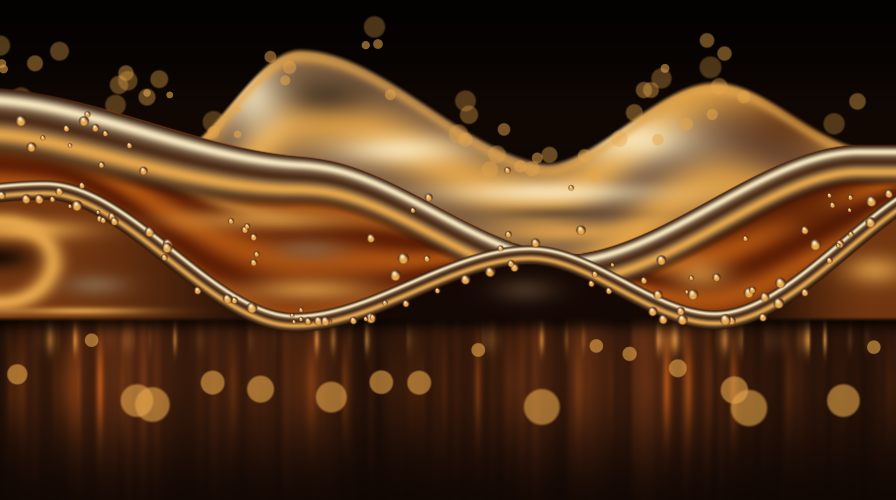
This background is drawn by a Shadertoy shader. Its source:

```glsl
const vec3 INK = vec3(.05, .02, .01);
const vec3 BROWN = vec3(.32, .15, .06);
const vec3 RUST = vec3(.46, .15, .02);
const vec3 AMBER = vec3(.66, .31, .06);
const vec3 BRONZE = vec3(.51, .38, .26);
const vec3 GOLD = vec3(.90, .65, .29);
const vec3 CREAM = vec3(.98, .92, .76);
const float HORIZON = .362;
const float TUBE_RADIUS = .019;
const int SKY_LIGHTS = 64;
const int FLOOR_LIGHTS = 18;
const int DROPLETS = 110;

float hash(float n) { return fract(sin(n * 12.9898) * 43758.5453); }

float noise(float x) {
  float i = floor(x);
  return mix(hash(i), hash(i + 1.), smoothstep(0., 1., x - i));
}

float band(float v, float center, float width) {
  float d = (v - center) / width;
  return exp(-d * d);
}

// Soft spot of colour; area holds centre and size
void spot(inout vec3 c, vec3 tint, float alpha, vec2 p, vec4 area) {
  vec2 d = (p - area.xy) / area.zw;
  c = mix(c, tint, alpha * exp(-dot(d, d)));
}

// Wave profiles, each a chain of smooth rises and falls
float frontLine(float x) {
  return .59 + .03 * smoothstep(-.25, .09, x) - .265 * smoothstep(.09, .59, x)
    + .135 * smoothstep(.59, 1.06, x) - .13 * smoothstep(1.06, 1.43, x)
    + .29 * smoothstep(1.43, 1.95, x);
}

float middleLine(float x) {
  return .825 - .14 * smoothstep(-.05, .65, x) - .195 * smoothstep(.6, 1.15, x)
    + .22 * smoothstep(1.12, 1.72, x);
}

float hillLine(float x) {
  return .68 + .22 * smoothstep(.32, .6, x) - .23 * smoothstep(.6, 1.12, x)
    + .165 * smoothstep(1.08, 1.43, x) - .135 * smoothstep(1.43, 1.75, x);
}

// Far hills with soft polished reflections
vec3 hills(vec2 p, float depth) {
  vec3 c = mix(BRONZE, GOLD * .95, .5 + .5 * sin(depth * 34. + p.x * 5.));
  spot(c, BRONZE * .55, .85, p, vec4(.65, .81, .1, .04));
  spot(c, CREAM, .75, p, vec4(.51, .8, .06, .07));
  spot(c, CREAM, .8, p, vec4(.8, .7, .12, .03));
  spot(c, CREAM, .85, p, vec4(1.27, .72, .13, .045));
  spot(c, CREAM, .8, p, vec4(1.1, .615, .2, .022));
  spot(c, BRONZE * .7, .75, p, vec4(1.12, .572, .15, .014));
  spot(c, GOLD, .8, p, vec4(1.14, .535, .15, .02));
  spot(c, BROWN, .75, p, vec4(1.58, .75, .13, .08));
  return mix(c, GOLD, .6 * band(depth, .015, .012));
}

// Amber liquid; level runs from the front wave to the middle wave
vec3 liquid(vec2 p, float level) {
  float streak = .5 + .5 * sin(level * 17. + p.x * 4. + sin(p.x * 7.));
  vec3 c = mix(RUST * .8, AMBER, streak);
  c = mix(c, GOLD, .75 * band(level, .62, .06) * smoothstep(.95, .2, p.x));
  spot(c, GOLD, .6, p, vec4(.5, .56, .16, .022));
  spot(c, BRONZE, .7, p, vec4(.62, .5, .07, .022));
  spot(c, GOLD, .7, p, vec4(.62, .42, .13, .025));
  spot(c, GOLD, .6, p, vec4(1.4, .45, .06, .03));
  spot(c, RUST * .65, .7, p, vec4(1.63, .57, .1, .05));
  return c;
}

// Hollow under the front wave
vec3 hollow(vec2 p) {
  float sides = smoothstep(.65, .1, p.x) + smoothstep(1.45, 1.75, p.x);
  vec3 c = mix(INK * 1.6, mix(BROWN, AMBER, .35), sides);
  spot(c, GOLD, .9, p, vec4(.05, .54, .12, .022));
  float hook = length((p - vec2(0., .475)) * vec2(1., 1.3));
  c = mix(c, GOLD, .95 * band(hook, .105, .024));
  spot(c, INK, .8, p, vec4(0., .485, .06, .025));
  spot(c, BRONZE, .9, p, vec4(.19, .43, .06, .022));
  spot(c, GOLD, .8, p, vec4(.16, .378, .13, .008));
  spot(c, GOLD, .7, p, vec4(1.75, .46, .06, .03));
  spot(c, BRONZE, .4, p, vec4(1.05, .42, .06, .025));
  return c;
}

// Dark floor with vertical streaked reflections
vec3 floorColor(vec2 p) {
  float streak = .55 + .5 * noise(p.x * 17.) + .35 * (noise(p.x * 70.) - .5);
  float fade = .12 + .88 * smoothstep(-.02, .25, p.y);
  float pools = .4 + .75 * band(p.x, .3, .38) + .85 * band(p.x, 1.28, .3);
  vec3 c = mix(INK, BROWN, streak * fade * pools);
  c += AMBER * .55 * pow(noise(p.x * 45. + 9.), 4.) * band(p.y, .23, .09) * pools;
  c *= 1. - .7 * band(p.y, HORIZON, .022);
  return c + GOLD * .6 * pow(noise(p.x * 60. + 31.), 6.) * band(p.y, .32, .025);
}

vec3 metal(float v) {
  vec3 c = mix(BROWN * .5, BRONZE * .85, clamp(1. - v * v, 0., 1.));
  c = mix(c, CREAM, .95 * band(v, .65, .2));
  c = mix(c, GOLD, .95 * band(v, -.35, .26));
  return mix(c, BROWN * .8, .7 * band(v, .15, .18));
}

void mainImage(out vec4 fragColor, in vec2 fragCoord) {
  vec2 p = fragCoord / iResolution.y;
  float width = iResolution.x / iResolution.y, aa = 1.2 / iResolution.y;
  float front = frontLine(p.x), middle = middleLine(p.x), hill = hillLine(p.x);
  vec3 c = INK * .3 + BROWN * .15 * band(p.y, .75, .12);

  // Hills and the lights above them
  c = mix(c, hills(p, hill - p.y), smoothstep(-.006, .008, hill - p.y));
  for (int i = 0; i < SKY_LIGHTS; i++) {
    float n = float(i) + 3., x = width * hash(n);
    float y = max(hillLine(x), middleLine(x)) + .17 * (hash(n + 70.) - .45);
    float r = mix(.007, .025, hash(n + 140.));
    float disc = smoothstep(r, r * .75, length(p - vec2(x, y)));
    c = mix(c, GOLD, disc * mix(.75, .3, r / .025));
  }

  // Liquid body and its broad metal rim
  float level = (p.y - front) / max(middle - front, .03);
  c = mix(c, liquid(p, level), smoothstep(-aa, aa, middle - p.y));
  float slope = (middleLine(p.x + .01) - middle) / .01;
  float rim = mix(.04, .068, smoothstep(.9, .1, p.x));
  float v = (p.y - middle) / (rim * sqrt(1. + slope * slope)) + 1.;
  c = mix(c, metal(v), smoothstep(1., .95, v) * smoothstep(-1.2, -.6, v));

  // Hollow, floor and the front tube
  c = mix(c, hollow(p), smoothstep(-aa, aa, front - p.y));
  c = mix(c, floorColor(p), smoothstep(.006, -.006, p.y - HORIZON));
  slope = (frontLine(p.x + .01) - front) / .01;
  v = (p.y - front) / (TUBE_RADIUS * sqrt(1. + slope * slope));
  c = mix(c, metal(v), smoothstep(aa, -aa, (abs(v) - 1.) * TUBE_RADIUS));

  // Blurred lights on the floor, larger when nearer
  for (int i = 0; i < FLOOR_LIGHTS; i++) {
    float n = float(i), y = mix(.11, .33, pow(hash(n + 400.), .4));
    float r = mix(.054, .015, smoothstep(.1, .31, y));
    float x = width * (n + hash(n + 450.)) / float(FLOOR_LIGHTS);
    c = mix(c, GOLD, .6 * smoothstep(r, r * .8, length(p - vec2(x, y))));
  }

  // Shiny droplets along the front wave
  for (int i = 0; i < DROPLETS; i++) {
    float n = float(i) + 700., x = width * hash(n), h = hash(n + 130.);
    float y = max(frontLine(x) + .2 * h * h - .025, HORIZON - .02 * h);
    float r = mix(.004, .011, hash(n + 260.));
    vec2 d = (p - vec2(x, y)) / r;
    vec3 bead = mix(GOLD, BROWN, smoothstep(.4, 1.1, length(d + vec2(0., .3))));
    spot(bead, CREAM, 1., d, vec4(-.2, .35, .45, .45));
    c = mix(c, bead, smoothstep(aa, -aa, (length(d) - 1.) * r));
  }
  fragColor = vec4(c, 1.);
}
```
